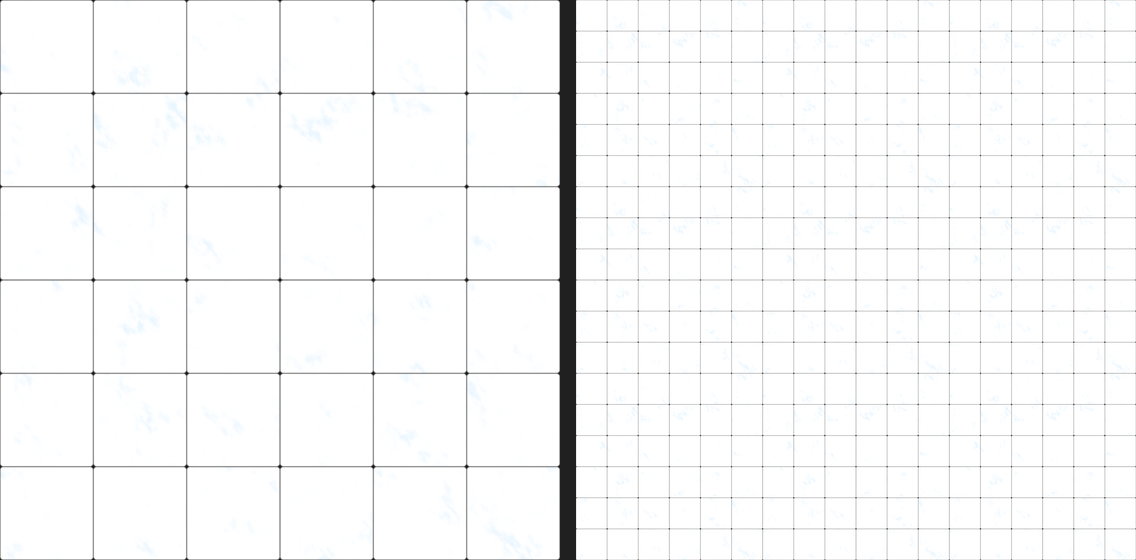
Left, the tile; right, the same tile 3 across and 3 down.
This pattern is drawn by a WebGL 1 fragment shader. Its source:

```glsl
precision highp float;
// White ceramic tiles in a square grid: hairline dark joints that open into
// small diamonds at the rounded tile corners. Joints come from rounded-box
// distances; faint blue clouding is gradient noise, offset for each tile.

uniform vec2 u_resolution;

const float TILES = 6.0;          // repeats across and down
const float JOINT_WIDTH = 0.0071; // in tile units
const float CORNER_RADIUS = 0.031;
const vec3 GLAZE = vec3(1.0);
const vec3 CLOUD_BLUE = vec3(0.915, 0.965, 1.0);
const vec3 JOINT_DARK = vec3(0.09);

vec2 hash22(vec2 p) {
  vec2 q = vec2(dot(p, vec2(127.1, 311.7)), dot(p, vec2(269.5, 183.3)));
  return fract(sin(q) * 43758.55);
}

vec2 latticeGradient(vec2 cell) {
  float angle = 6.28319 * hash22(cell).x;
  return vec2(cos(angle), sin(angle));
}

float gradientNoise(vec2 p) {
  vec2 i = floor(p);
  vec2 f = p - i;
  vec2 u = f * f * f * (f * (f * 6.0 - 15.0) + 10.0);
  vec2 e = vec2(1.0, 0.0);
  float a = dot(latticeGradient(i), f);
  float b = dot(latticeGradient(i + e.xy), f - e.xy);
  float c = dot(latticeGradient(i + e.yx), f - e.yx);
  float d = dot(latticeGradient(i + e.xx), f - e.xx);
  return mix(mix(a, b, u.x), mix(c, d, u.x), u.y);
}

float fbm(vec2 p) {
  float sum = 0.0;
  float amplitude = 0.6;
  for (int octave = 0; octave < 4; octave++) {
    sum += amplitude * gradientNoise(p);
    p = mat2(1.6, 1.2, -1.2, 1.6) * p + 3.7;
    amplitude *= 0.55;
  }
  return sum;
}

float roundedBox(vec2 p, float halfSize, float radius) {
  vec2 q = abs(p) - halfSize + radius;
  return length(max(q, 0.0)) + min(max(q.x, q.y), 0.0) - radius;
}

// Summed coverage of the four tiles that meet at the nearest grid corner.
float tileCoverage(vec2 p, float pixel) {
  vec2 corner = floor(p + 0.5);
  float coverage = 0.0;
  for (int j = 0; j < 2; j++) {
    for (int i = 0; i < 2; i++) {
      vec2 center = corner + vec2(float(i), float(j)) - 0.5;
      float d = roundedBox(p - center, 0.5 - 0.5 * JOINT_WIDTH, CORNER_RADIUS);
      coverage += 1.0 - smoothstep(-pixel, pixel, d);
    }
  }
  return clamp(coverage, 0.0, 1.0);
}

// Sparse slanted smudges with a broken grain, plus very weak small flecks.
float clouding(vec2 p) {
  vec2 slanted = mat2(0.8, -0.6, 0.6, 0.8) * p * vec2(1.0, 0.85);
  float grain = fbm(slanted * vec2(11.0, 7.0));
  float patches = gradientNoise(slanted * 2.3) + 0.3 * grain;
  float smudge = smoothstep(0.22, 0.62, patches) * smoothstep(-0.25, 0.35, grain);
  float flecks = smoothstep(0.2, 0.55, fbm(slanted * 6.0 + 17.3));
  return clamp(smudge + 0.22 * flecks, 0.0, 1.0);
}

void main() {
  vec2 p = gl_FragCoord.xy / u_resolution * TILES;
  float pixel = TILES / min(u_resolution.x, u_resolution.y);

  // Wrapped tile index keeps the clouding periodic over the canvas.
  vec2 tile = mod(floor(p), TILES);
  vec2 offset = 40.0 * hash22(tile + 2.0);

  vec3 color = mix(GLAZE, CLOUD_BLUE, clouding(fract(p) + offset));
  color = mix(JOINT_DARK, color, tileCoverage(p, pixel));
  gl_FragColor = vec4(color, 1.0);
}
```
